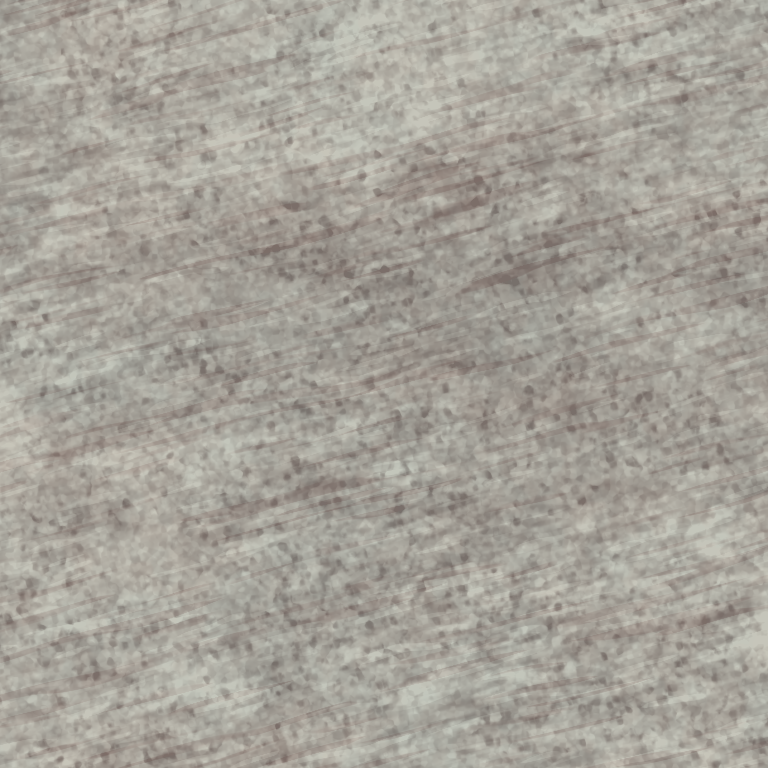
Give the GLSL for this texture, as a Shadertoy shader.

```glsl
vec2 hash2(vec2 p) {
    vec3 q = fract(p.xyx * vec3(0.1031, 0.1030, 0.0973));
    q += dot(q, q.yzx + 33.33);
    return fract((q.xx + q.yz) * q.zy);
}

// Cellular noise, centred on zero: cell values blended by distance, crisper with sharpness
float cellBlend(vec2 p, float sharpness) {
    vec2 cell = floor(p);
    float sum = 0.0, total = 0.0;
    for (int y = -1; y <= 1; y++)
    for (int x = -1; x <= 1; x++) {
        vec2 id = cell + vec2(x, y);
        vec2 d = id + hash2(id) - p;
        float weight = exp(-sharpness * dot(d, d));
        sum += weight * hash2(id + 57.0).x;
        total += weight;
    }
    return sum / total - 0.5;
}

// Ragged specks in loose rows; density is the chance that a cell holds one
float specks(vec2 p, float density, float ragged) {
    vec2 cell = floor(p);
    float cover = 0.0;
    for (int y = -1; y <= 1; y++)
    for (int x = -1; x <= 1; x++) {
        vec2 id = cell + vec2(x, y);
        vec2 rnd = hash2(id + 131.0);
        vec2 jitter = hash2(id + 19.0);
        vec2 d = abs(p - id - vec2(jitter.x, 0.25 + 0.5 * jitter.y));
        float radius = 0.14 + 0.20 * rnd.y;
        float dist = mix(max(d.x, d.y), length(d), 0.4) + 0.5 * ragged;
        float present = smoothstep(rnd.x - 0.04, rnd.x + 0.04, density);
        float shape = 1.0 - smoothstep(radius - 0.22, radius + 0.18, dist);
        cover = max(cover, shape * present * (0.35 + 0.65 * hash2(id + 77.0).x));
    }
    return cover;
}

void mainImage(out vec4 fragColor, in vec2 fragCoord) {
    vec2 uv = fragCoord / iResolution.y;

    // Axes along and across the slanted weathering
    vec2 dir = normalize(vec2(1.0, 0.26));
    vec2 p = vec2(dot(uv, dir), dot(uv, vec2(-dir.y, dir.x)));
    p.y += 0.003 * sin(9.0 * p.x + 5.0 * p.y) + 0.0015 * sin(23.0 * p.x - 31.0 * p.y);

    // Broad worn patches with broken edges
    float patches = 0.44 * cellBlend(p * vec2(3.0, 5.0) + 4.0, 5.0)
                  + 0.32 * cellBlend(p * vec2(9.0, 14.0) + 21.0, 6.0)
                  + 0.28 * cellBlend(p * vec2(24.0, 34.0) + 45.0, 6.0);

    // Short brushed streaks, stronger in some bands, with sparse thin lines
    float band = smoothstep(-0.25, 0.25, cellBlend(p * vec2(3.0, 5.0) + 63.0, 5.0));
    float streaks = 0.24 * cellBlend(p * vec2(14.0, 62.0) + 11.0, 6.0)
                  + 0.32 * cellBlend(p * vec2(36.0, 125.0) + 35.0, 6.0);
    float scratch = smoothstep(0.20, 0.38, cellBlend(p * vec2(9.0, 150.0) + 87.0, 6.0));
    float glint = smoothstep(0.20, 0.38, cellBlend(p * vec2(20.0, 150.0) + 143.0, 6.0));

    // Mottled grain
    float grain = cellBlend(uv * vec2(92.0, 98.0) + 9.0, 8.0);
    float fineGrain = cellBlend(uv * 160.0 + 71.0, 6.0);

    // Dark specks gather in clusters, pale flecks lie between them
    float cluster = cellBlend(p * vec2(10.0, 12.0) + 201.0, 6.0);
    float dark = specks(p * vec2(78.0, 64.0) + 3.0, 0.36 + 1.1 * cluster, grain);
    float pale = specks(p * vec2(84.0, 88.0) + 300.0, 0.26, fineGrain);

    float tone = 0.62 + patches + streaks * mix(0.6, 1.4, band);
    tone += 0.34 * grain + 0.40 * fineGrain;
    tone += 0.20 * glint + 0.28 * pale - 0.22 * scratch - 0.48 * dark;
    tone -= 0.14 * max(cluster, 0.0);
    tone = clamp(tone, -0.15, 1.15);

    // Taupe to pale grey-green, with faint warm and cool stains
    vec3 taupe = vec3(0.508, 0.476, 0.453);
    vec3 paleStone = vec3(0.738, 0.735, 0.694);
    vec3 color = mix(taupe, paleStone, tone);
    float stain = cellBlend(p * vec2(7.0, 12.0) + 400.0, 5.0)
                + 0.9 * cellBlend(uv * 60.0 + 500.0, 6.0);
    color += vec3(0.013, -0.004, -0.007) * stain;
    color += vec3(0.008, -0.006, -0.006) * scratch;

    fragColor = vec4(color, 1.0);
}
```
